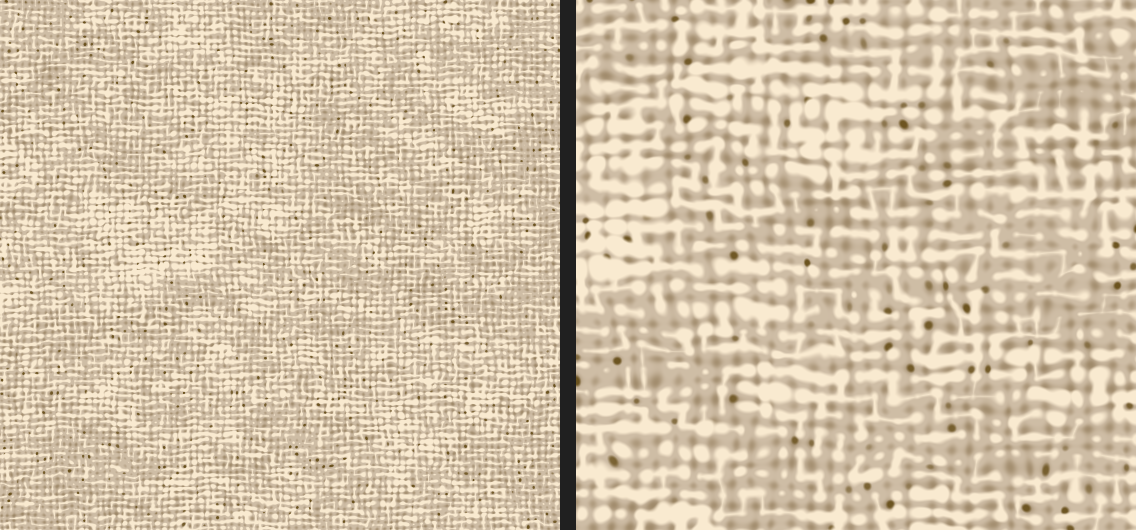
Left: the whole. Right: its middle third, enlarged.
This texture is drawn by a Shadertoy shader. Its source:

```glsl
// Coarse linen canvas: a plain weave of warp and weft threads.
// Each thread crossing carries a rounded cream highlight, some of them fused
// with their neighbours; soft shade and small dark holes fill the gaps.

#define THREADS 79.0      // threads per canvas height
#define WANDER 0.8        // slow drift of the threads
#define WOBBLE 0.45       // unevenness of single threads
#define CROWN_SIZE 0.268  // mean highlight radius in threads
#define EDGE 0.125        // softness of the highlight rim
#define WEFT_LINKS 0.48   // share of highlights fused sideways
#define WARP_LINKS 0.24   // share of highlights fused upwards
#define HOLE_SHARE 0.15   // share of the gaps that open into holes
#define CREAM vec3(0.978, 0.918, 0.815)
#define BEIGE vec3(0.808, 0.740, 0.648)
#define SHADOW vec3(0.615, 0.530, 0.405)
#define HOLE vec3(0.420, 0.325, 0.120)

float hash(vec2 p) {
    return fract(sin(dot(p, vec2(127.1, 311.7))) * 43758.5453);
}

// Smooth value noise, centred on zero
float noise(vec2 p) {
    vec2 i = floor(p), f = fract(p);
    f = f * f * (3.0 - 2.0 * f);
    float low = mix(hash(i), hash(i + vec2(1, 0)), f.x);
    float high = mix(hash(i + vec2(0, 1)), hash(i + vec2(1, 1)), f.x);
    return mix(low, high, f.y) - 0.5;
}

float smoothMin(float a, float b, float k) {
    float h = max(k - abs(a - b), 0.0) / k;
    return min(a, b) - 0.25 * h * h * k;
}

float segment(vec2 p, vec2 a, vec2 b) {
    vec2 d = b - a;
    return length(p - a - d * clamp(dot(p - a, d) / dot(d, d), 0.0, 1.0));
}

// Thread coordinates: crossings lie at whole numbers
vec2 bendThreads(vec2 p) {
    vec2 drift = vec2(noise(p * 0.09 + 11.0), noise(p * 0.09 + 47.0));
    vec2 kink = vec2(noise(p * vec2(0.9, 0.55) + 83.0),
                     noise(p * vec2(0.55, 0.9) + 29.0));
    return p + WANDER * drift + WOBBLE * kink;
}

// Highlight centre and radius of one crossing
vec3 crownAt(vec2 cell) {
    vec2 jitter = vec2(hash(cell + 3.1), hash(cell + 8.6)) - 0.5;
    float radius = CROWN_SIZE + 0.24 * (hash(cell + 21.4) - 0.5)
                 + 0.17 * noise(cell * vec2(0.09, 0.14) + 37.4)
                 + 0.22 * noise(cell * vec2(0.27, 0.46) + 71.9);
    return vec3(cell + 0.26 * jitter, radius);
}

// Distance to the fused highlights
float crownDistance(vec2 q) {
    vec2 home = floor(q + 0.5);
    float d = 1.0;
    for (int j = -1; j <= 1; j++)
    for (int i = -1; i <= 1; i++) {
        vec2 cell = home + vec2(i, j);
        vec3 here = crownAt(cell);
        vec3 right = crownAt(cell + vec2(1, 0));
        vec3 above = crownAt(cell + vec2(0, 1));
        d = smoothMin(d, length((q - here.xy) * vec2(0.92, 1.05)) - here.z, 0.14);
        if (hash(cell + 41.2) < WEFT_LINKS)
            d = smoothMin(d, segment(q, here.xy, right.xy)
                             - 0.7 * min(here.z, right.z), 0.14);
        if (hash(cell + 57.8) < WARP_LINKS)
            d = smoothMin(d, segment(q, here.xy, above.xy)
                             - 0.65 * min(here.z, above.z), 0.14);
    }
    return d + 0.16 * noise(q * 2.3 + 13.7);
}

// Soft shade along the gaps, deepest between four crossings
float gapShade(vec2 q) {
    vec2 valley = 0.5 - 0.5 * cos(6.28318 * q);
    float depth = dot(valley * valley, vec2(0.30, 0.34)) + 0.4 * valley.x * valley.y;
    depth += 0.55 * noise(q * 0.8 + 19.1) + 0.3 * noise(q * vec2(0.2, 0.35) + 5.3);
    return smoothstep(0.15, 1.5, depth);
}

// Round holes in some of the gaps between four crossings
float holeMask(vec2 q) {
    vec2 cell = floor(q);
    vec2 jitter = vec2(hash(cell + 3.7), hash(cell + 9.2)) - 0.5;
    float dist = length(fract(q) - 0.5 - 0.2 * jitter);
    float strength = smoothstep(1.0 - HOLE_SHARE, 1.0, hash(cell + 17.3));
    float radius = mix(0.13, 0.20, strength);
    return sqrt(strength) * (1.0 - smoothstep(radius - 0.09, radius + 0.09, dist));
}

void mainImage(out vec4 fragColor, in vec2 fragCoord) {
    vec2 uv = fragCoord / iResolution.y;
    vec2 q = bendThreads(uv * THREADS);

    // Highlights sit up and left of the crossings, wider left of the middle
    float light = 0.03 - 0.075 * length(uv - vec2(0.36, 0.52));
    float d = crownDistance(q + vec2(0.06, -0.06)) - light;
    float crown = 1.0 - smoothstep(-EDGE, EDGE, d);

    vec3 color = mix(BEIGE, SHADOW, gapShade(q));
    color = mix(color, CREAM, crown);
    color = mix(color, HOLE, holeMask(q) * (1.0 - crown));
    fragColor = vec4(color, 1.0);
}
```
